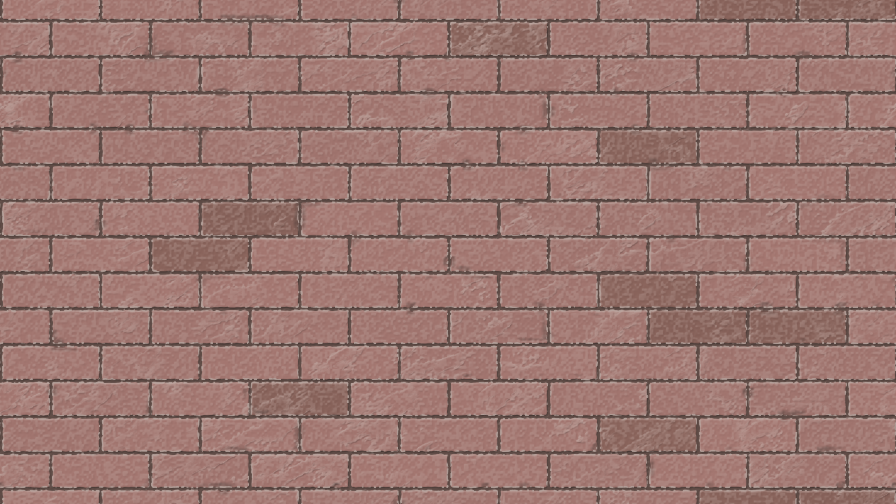
This texture is drawn by a WebGL 2 fragment shader. Its source:

```glsl
#version 300 es
precision highp float;
// Weathered red brick wall in running bond, with gritty joints, flaked faces and worn edges.

#define BRICKS vec2(9.0, 14.0)    // repeats across and down
#define SHIFT vec2(0.012, 0.42)   // joint offset, in bricks
#define JOINT 0.0066              // joint width, in canvas heights
#define BEVEL 0.0030              // width of the worn rim
#define CHIP 0.9                  // depth of dents at the edges
#define FLAKE 0.40                // relief of the flaked faces
#define GRAIN 0.30                // relief of the fine grain
#define GRIT 0.85                 // strength of the pale specks along the joints
#define DARK_SHARE 0.065          // share of dark bricks

uniform vec2 u_resolution;
out vec4 outColor;

const vec3 BRICK = vec3(0.635, 0.460, 0.436);
const vec3 DARK_BRICK = vec3(0.535, 0.388, 0.356);
const vec3 PALE = vec3(0.755, 0.665, 0.640);
const vec3 MORTAR = vec3(0.375, 0.298, 0.276);
const vec3 MORTAR_GRIT = vec3(0.720, 0.645, 0.620);
const vec2 TO_LIGHT = vec2(-0.0014, 0.0024);

struct Surface {
    float height;  // relief
    float cover;   // 1 on brick, 0 on mortar
    float rim;     // band along the outline
    float grain;   // fine noise
    float rough;   // medium noise
    float dent;    // worn edges
    float bare;    // pale flaked patches
    vec2 id;       // wrapped brick index
};

float hash(vec2 p) {
    vec3 q = fract(p.xyx * 0.1031);
    q += dot(q, q.yzx + 33.33);
    return fract((q.x + q.y) * q.z);
}

// Value noise that wraps after a whole number of cells
float noise(vec2 p, vec2 period) {
    vec2 i = floor(p), f = fract(p);
    f = f * f * (3.0 - 2.0 * f);
    vec2 a = mod(i, period), b = mod(i + 1.0, period);
    return mix(mix(hash(a), hash(vec2(b.x, a.y)), f.x),
               mix(hash(vec2(a.x, b.y)), hash(b), f.x), f.y);
}

float wrapNoise(vec2 uv, vec2 cells) {
    return noise(uv * cells, cells);
}

float fbm(vec2 p) {
    float sum = 0.0, gain = 0.53;
    for (int i = 0; i < 4; i++) {
        sum += gain * noise(p, vec2(4096.0));
        p = p * 2.0 + 7.3;
        gain *= 0.5;
    }
    return sum;
}

float roundedBox(vec2 p, vec2 halfSize, float radius) {
    vec2 q = abs(p) - halfSize + radius;
    return length(max(q, 0.0)) + min(max(q.x, q.y), 0.0) - radius;
}

Surface wall(vec2 uv, float aspect) {
    Surface s;

    // Brick cell: every other course is moved by half a brick
    vec2 cell = uv * BRICKS - SHIFT;
    cell.x += 0.5 * (1.0 - mod(floor(cell.y), 2.0));
    s.id = mod(floor(cell), BRICKS);
    vec2 size = vec2(aspect, 1.0) / BRICKS;
    vec2 local = (fract(cell) - 0.5) * size;

    // Grainy outline with sparse shallow dents
    s.grain = 0.75 * wrapNoise(uv, vec2(368.0, 207.0))
            + 0.25 * wrapNoise(uv, vec2(208.0, 117.0));
    s.rough = wrapNoise(uv, vec2(272.0, 153.0));
    float d = roundedBox(local, 0.5 * (size - JOINT), 0.003);
    d += 0.0020 * (s.rough - 0.5);
    s.cover = 1.0 - smoothstep(-0.0011, 0.0011, d);
    s.rim = 1.0 - smoothstep(0.0006, 0.0026, abs(d));
    s.dent = smoothstep(0.80, 0.95, wrapNoise(uv, vec2(48.0, 27.0)));
    s.dent *= smoothstep(-0.013, -0.003, d) * s.cover;

    // Slanted flakes, different on each brick
    vec2 seed = s.id * vec2(37.0, 53.0) + 20.0;
    vec2 slant = mat2(0.87, -0.5, 0.5, 0.87) * local;
    float layers = fbm(slant * vec2(17.0, 48.0) + seed) + 0.16 * (s.grain - 0.5);
    float worn = smoothstep(0.40, 0.75, noise(local * 19.0 + seed, vec2(4096.0)));
    worn *= 0.35 + 0.65 * hash(s.id + 5.0);
    float flake = smoothstep(0.46, 0.60, layers) * worn;
    s.bare = worn * (1.0 - smoothstep(0.01, 0.10, abs(layers - 0.55)));

    s.height = 0.7 * (1.0 - smoothstep(-BEVEL, 0.002, d));
    s.height += GRAIN * s.grain + FLAKE * flake * s.cover;
    s.height -= CHIP * s.dent * (0.3 + 0.7 * s.rough);
    return s;
}

void main() {
    vec2 uv = gl_FragCoord.xy / u_resolution;
    float aspect = u_resolution.x / u_resolution.y;
    Surface s = wall(uv, aspect);
    float lit = s.height - wall(uv + TO_LIGHT / vec2(aspect, 1.0), aspect).height;

    // Brick colour: occasional dark bricks, slight tint, pale patches
    vec3 brick = mix(BRICK, DARK_BRICK, step(hash(s.id + 71.0), DARK_SHARE));
    brick *= 0.985 + 0.03 * hash(s.id + 31.0);
    float speckle = smoothstep(0.35, 0.75, s.grain);
    brick = mix(brick, PALE, 0.36 * s.bare + 0.24 * speckle);
    brick = mix(brick, MORTAR, 0.4 * s.dent);

    // Mortar with loose grit, then light and shadow from the relief
    vec3 color = mix(MORTAR, brick, s.cover);
    color = mix(color, PALE, clamp(0.9 * lit, 0.0, 0.7));
    color *= 1.0 + 0.36 * clamp(lit, -0.7, 0.0);
    color = mix(color, MORTAR_GRIT, GRIT * s.rim * smoothstep(0.42, 0.68, s.grain));
    outColor = vec4(color, 1.0);
}
```
